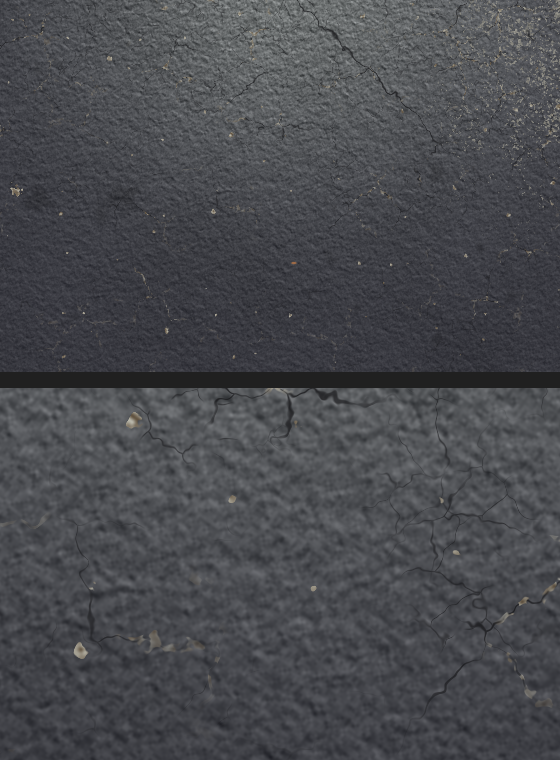
Top, the full canvas; bottom, a detail of the centre.
This texture is drawn by a Shadertoy shader. Its source:

```glsl
float hash(vec2 p) {
    vec3 q = fract(vec3(p.xyx) * 0.1031);
    q += dot(q, q.yzx + 33.33);
    return fract((q.x + q.y) * q.z);
}

vec2 hash2(vec2 p) {
    return vec2(hash(p), hash(p + 57.3));
}

float noise(vec2 p) {
    p = mat2(0.8, 0.6, -0.6, 0.8) * p + 200.0;
    vec2 i = floor(p), f = fract(p);
    f = f * f * (3.0 - 2.0 * f);
    return mix(mix(hash(i), hash(i + vec2(1, 0)), f.x),
               mix(hash(i + vec2(0, 1)), hash(i + vec2(1, 1)), f.x), f.y);
}

float fbm(vec2 p) {
    float sum = 0.0, amp = 0.5;
    for (int i = 0; i < 4; i++) {
        sum += amp * noise(p);
        p = mat2(1.6, 1.2, -1.2, 1.6) * p + 7.7;
        amp *= 0.5;
    }
    return sum;
}

// Height of the pebbled coating
float height(vec2 p) {
    p += 0.006 * vec2(noise(p * 60.0), noise(p * 60.0 + 20.0));
    return 0.6 * noise(p * 88.0) + 0.45 * noise(p * 165.0 + 9.0) + 0.4 * noise(p * 38.0);
}

// Distance to the nearest Voronoi cell border
float cellBorder(vec2 p) {
    vec2 cell = floor(p), f = fract(p), nearest = vec2(8.0);
    for (int k = 0; k < 9; k++) {
        vec2 g = vec2(k % 3 - 1, k / 3 - 1);
        vec2 r = g + hash2(cell + g) - f;
        if (dot(r, r) < dot(nearest, nearest)) nearest = r;
    }
    float border = 8.0;
    for (int k = 0; k < 25; k++) {
        vec2 g = vec2(k % 5 - 2, k / 5 - 2);
        vec2 r = g + hash2(cell + g) - f;
        vec2 gap = r - nearest;
        if (dot(gap, gap) > 1e-4) border = min(border, dot(0.5 * (r + nearest), normalize(gap)));
    }
    return border;
}

// Soft-edged stroke or disc from a distance
float cover(float dist, float radius) {
    float soft = 0.6 / iResolution.y + 0.0003;
    return 1.0 - smoothstep(radius - soft, radius + soft, dist);
}

void mainImage(out vec4 fragColor, in vec2 fragCoord) {
    vec2 p = fragCoord / iResolution.y;

    // Sheen falling from the top centre
    vec2 toLight = (p - vec2(0.78, 1.06)) / vec2(0.66, 0.56);
    float sheen = exp(-dot(toLight, toLight));
    vec3 color = mix(vec3(0.212, 0.214, 0.242), vec3(0.43, 0.445, 0.445), sheen);
    color *= 0.92 + 0.17 * fbm(p * 5.0);

    // Relief lit from above, plus fine grain
    float slope = height(p) - height(p + vec2(0.0015, 0.004));
    color += slope * (0.12 + 0.26 * sheen);
    color += (noise(p * 330.0) - 0.5) * (0.05 + 0.07 * sheen);

    // Scuffed dark stains
    float stain = smoothstep(0.68, 0.78, fbm(p * 11.0 + 21.0));
    color *= 1.0 - 0.15 * stain;

    // Worn, pale grit in the upper right corner
    vec2 toWear = (p - vec2(1.5, 0.87)) / vec2(0.36, 0.42);
    float wear = exp(-dot(toWear, toWear));
    float grit = 0.3 * noise(p * 310.0) + 0.3 * noise(p * 170.0 + 4.0) + 0.4 * fbm(p * 24.0);
    float worn = smoothstep(0.0, 0.15, grit - 0.74 + 0.26 * wear) * smoothstep(0.05, 0.4, wear);
    color = mix(color, vec3(0.56, 0.55, 0.51) * (0.75 + 0.4 * noise(p * 260.0)), 0.8 * worn);
    color += 0.04 * wear;

    // Ragged crack network, denser towards the top and right
    vec2 q = p + 0.05 * (vec2(fbm(p * 14.0), fbm(p * 14.0 + 40.0)) - 0.5);
    q += 0.011 * (vec2(noise(p * 70.0), noise(p * 70.0 + 30.0)) - 0.5);
    q += 0.005 * (vec2(noise(p * 160.0), noise(p * 160.0 + 30.0)) - 0.5);
    float density = 0.24 * p.y + 0.07 * p.x - 0.22;
    float coarseMask = smoothstep(0.4, 0.65, fbm(p * 9.0 + 3.0) + density);
    float fineMask = smoothstep(0.38, 0.62, fbm(p * 12.0 + 15.0) + density);
    float broken = smoothstep(0.2, 0.55, noise(p * 48.0 + 11.0));
    float coarseDist = cellBorder(q * 9.0) / 9.0;
    float fineDist = cellBorder(q * 20.0 + 5.0) / 20.0;
    float width = 0.0003 + 0.0013 * noise(p * 40.0);
    float crack = cover(coarseDist, width) * coarseMask * (0.4 + 0.6 * broken);
    crack = max(crack, 0.75 * cover(fineDist, 0.0006) * fineMask * broken);

    // Main diagonal crack
    float wander = p.x - 1.81 + p.y + 0.13 * (fbm(p * 8.0 + 2.0) - 0.5);
    wander += 0.022 * (noise(p * 45.0) - 0.5) + 0.01 * (noise(p * 110.0) - 0.5);
    float reach = smoothstep(0.48, 0.66, p.y);
    crack = max(crack, cover(abs(wander) * 0.6, 0.0004 + 0.0017 * noise(p * 30.0)) * reach);
    color = mix(color, vec3(0.1, 0.1, 0.11), 0.8 * crack);

    // Tan aggregate crumbling out along broken cracks
    vec3 stone = mix(vec3(0.38, 0.31, 0.22), vec3(0.8, 0.79, 0.73), noise(p * 210.0));
    float exposed = smoothstep(0.6, 0.72, noise(p * 12.0 + 60.0) + 0.06 * p.x);
    exposed *= smoothstep(0.42, 0.62, 0.5 * noise(p * 110.0) + 0.5 * noise(p * 230.0));
    color = mix(color, stone, 0.8 * exposed * (0.3 + 0.7 * coarseMask) * cover(coarseDist, 0.0028));

    // Scattered chips
    vec2 id = floor(p * 15.0);
    vec2 centre = (id + 0.2 + 0.6 * hash2(id + 8.0)) / 15.0;
    float size = 0.001 + 0.005 * pow(hash(id + 31.0), 3.0);
    float ragged = 0.007 * (noise(p * 150.0) - 0.5) + 0.005 * (noise(p * 260.0) - 0.5);
    float chip = cover(length(p - centre) + ragged, size) * step(hash(id + 71.0), 0.22);
    chip = max(chip, cover(length((p - vec2(0.043, 0.488)) * vec2(0.8, 1.1)) + 2.2 * ragged, 0.011));
    color = mix(color, stone, 0.85 * chip);

    // Small orange leaf
    float leaf = cover(length((p - vec2(0.79, 0.293)) * vec2(0.6, 1.2)), 0.004);
    color = mix(color, vec3(0.62, 0.42, 0.28), leaf);

    fragColor = vec4(clamp(color, 0.0, 1.0), 1.0);
}
```
